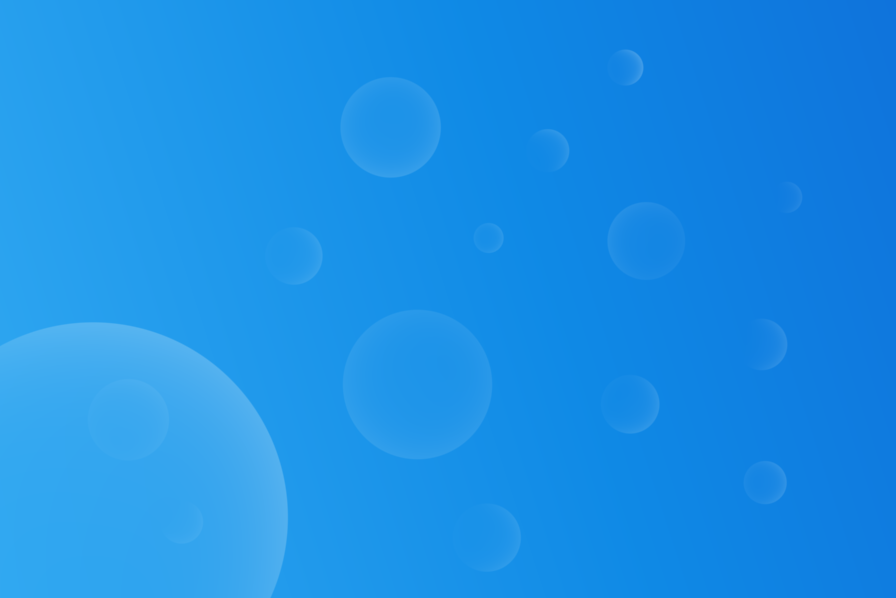
This background is drawn by a Shadertoy shader. Its source:

```glsl
// Translucent bubbles drifting over a diagonal sky-blue gradient.
// Each bubble is a soft disc whose veil thickens towards the rim and
// towards its own light direction; all are blended in one loop.

// Background gradient: axis, stop positions and colours
const vec2 GRADIENT_AXIS = vec2(0.95, 0.31);
const float MID_STOP = 1.03;
const float END_STOP = 1.74;
const vec3 LIGHT_BLUE = vec3(0.19, 0.66, 0.945);
const vec3 MID_BLUE = vec3(0.06, 0.54, 0.90);
const vec3 DEEP_BLUE = vec3(0.06, 0.45, 0.86);

// Bubble appearance
const vec3 VEIL_COLOR = vec3(0.88, 0.95, 0.98);
const float CORE_VEIL = 0.32;
const float RIM_POWER = 3.5;
const float DESIGN_ASPECT = 1.5;
const int BUBBLE_COUNT = 15;

// Centre x, centre y, radius, in canvas heights
const vec3 BUBBLES[BUBBLE_COUNT] = vec3[](
    vec3(0.156, 0.135, 0.326), vec3(0.215, 0.298, 0.068),
    vec3(0.304, 0.127, 0.036), vec3(0.654, 0.787, 0.084),
    vec3(0.699, 0.357, 0.125), vec3(0.492, 0.572, 0.048),
    vec3(0.818, 0.602, 0.025), vec3(0.917, 0.748, 0.036),
    vec3(1.047, 0.887, 0.030), vec3(1.082, 0.597, 0.065),
    vec3(1.055, 0.324, 0.049), vec3(1.275, 0.424, 0.043),
    vec3(1.281, 0.193, 0.036), vec3(0.815, 0.101, 0.057),
    vec3(1.317, 0.670, 0.026));

// Light angle in radians, directional bias, veil strength
const vec3 LIGHTING[BUBBLE_COUNT] = vec3[](
    vec3(0.75, 1.00, 0.27), vec3(0.30, 0.50, 0.07),
    vec3(-0.70, 1.00, 0.08), vec3(-0.80, 0.30, 0.17),
    vec3(-1.20, 0.20, 0.12), vec3(-0.20, 0.85, 0.15),
    vec3(-0.10, 0.50, 0.15), vec3(0.50, 0.95, 0.17),
    vec3(0.20, 0.90, 0.26), vec3(2.60, 0.45, 0.11),
    vec3(-0.50, 0.80, 0.16), vec3(-0.10, 1.00, 0.15),
    vec3(0.00, 0.60, 0.17), vec3(-0.20, 0.90, 0.13),
    vec3(0.00, 1.00, 0.11));

vec3 skyGradient(vec2 p) {
    float t = dot(p, GRADIENT_AXIS);
    vec3 nearColor = mix(LIGHT_BLUE, MID_BLUE, clamp(t / MID_STOP, 0.0, 1.0));
    float farBlend = clamp((t - MID_STOP) / (END_STOP - MID_STOP), 0.0, 1.0);
    return mix(nearColor, DEEP_BLUE, farBlend);
}

// Opacity of one bubble at point p
float bubbleVeil(vec2 p, vec3 bubble, vec3 lighting, float edgeWidth) {
    vec2 local = (p - bubble.xy) / bubble.z;
    float dist = length(local);
    float disc = 1.0 - smoothstep(-edgeWidth, edgeWidth, (dist - 1.0) * bubble.z);
    float rim = mix(CORE_VEIL, 1.0, pow(min(dist, 1.0), RIM_POWER));
    vec2 lightDir = vec2(cos(lighting.x), sin(lighting.x));
    float facing = smoothstep(-0.7, 0.9, dot(local, lightDir));
    return disc * rim * mix(1.0, facing, lighting.y) * lighting.z;
}

void mainImage(out vec4 fragColor, in vec2 fragCoord) {
    vec2 p = fragCoord / iResolution.xy * vec2(DESIGN_ASPECT, 1.0);
    float edgeWidth = 1.0 / iResolution.y;

    vec3 color = skyGradient(p);
    for (int i = 0; i < BUBBLE_COUNT; i++) {
        color = mix(color, VEIL_COLOR, bubbleVeil(p, BUBBLES[i], LIGHTING[i], edgeWidth));
    }
    fragColor = vec4(color, 1.0);
}
```
